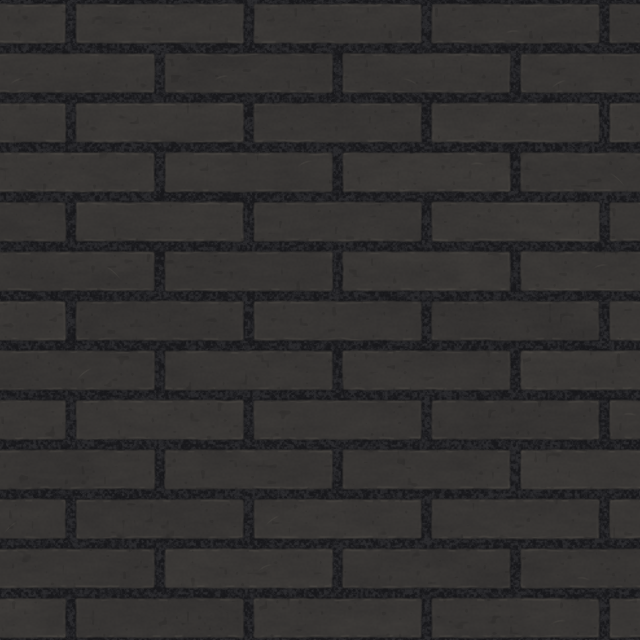
Give the GLSL for this texture, as a Shadertoy shader.

```glsl
const vec2 PITCH = vec2(0.2779, 0.0774);   // brick plus joint
const vec2 JOINT = vec2(0.0160, 0.0160);   // joint widths
const vec2 ORIGIN = vec2(0.1107, -0.0018); // first joint, from top left
const float CORNER = 0.0035;
const float EDGE_WOBBLE = 0.0022;
const float EDGE_SOFTNESS = 0.0013;
const float GRAIN_SCALE = 260.0;
const float BRICK_VARIATION = 0.22;
const float SCRATCH_CHANCE = 0.35;
const vec3 BRICK_BODY = vec3(0.205, 0.197, 0.193);
const vec3 BRICK_LIGHT = vec3(0.245, 0.235, 0.225);
const vec3 MORTAR_DARK = vec3(0.095, 0.095, 0.107);
const vec3 MORTAR_GREY = vec3(0.172, 0.172, 0.184);

float hash(vec2 p) {
    vec3 q = fract(vec3(p.xyx) * 0.1031);
    q += dot(q, q.yzx + 33.33);
    return fract((q.x + q.y) * q.z);
}

float noise(vec2 p) {
    vec2 i = floor(p), f = fract(p);
    f = f * f * (3.0 - 2.0 * f);
    return mix(mix(hash(i), hash(i + vec2(1, 0)), f.x),
               mix(hash(i + vec2(0, 1)), hash(i + vec2(1, 1)), f.x), f.y);
}

float fbm(vec2 p) {
    float sum = 0.0, amplitude = 0.5;
    for (int i = 0; i < 4; i++) {
        sum += amplitude * noise(p);
        p = p * 2.03 + 17.3;
        amplitude *= 0.5;
    }
    return sum / 0.9375;
}

float roundedBox(vec2 p, vec2 halfSize, float radius) {
    vec2 q = abs(p) - halfSize + radius;
    return length(max(q, 0.0)) + min(max(q.x, q.y), 0.0) - radius;
}

// Short faint curved mark at a random place on some bricks
float scratch(vec2 local, vec2 id) {
    vec2 centre = (vec2(hash(id + 3.1), hash(id + 8.7)) - 0.5) * PITCH * vec2(0.75, 0.4);
    vec2 q = local - centre;
    float slope = mix(-0.9, 0.9, hash(id + 5.9));
    float d = abs(q.y - slope * q.x - 18.0 * q.x * q.x);
    float fade = 1.0 - smoothstep(0.003, 0.013, abs(q.x));
    return step(hash(id + 1.7), SCRATCH_CHANCE) * fade * (1.0 - smoothstep(0.0004, 0.0022, d));
}

vec3 mortarColour(vec2 p, float d) {
    float grain = 0.65 * noise(p * GRAIN_SCALE) + 0.35 * noise(p * GRAIN_SCALE * 1.9 + 41.0);
    vec3 colour = mix(MORTAR_DARK, MORTAR_GREY, smoothstep(0.2, 0.85, grain));
    return colour * mix(0.82, 1.0, smoothstep(0.0, 0.004, d));
}

vec3 brickColour(vec2 p, vec2 local, vec2 id, float d) {
    vec2 shift = 50.0 * vec2(hash(id + 2.3), hash(id + 6.1));
    float cloud = fbm(p * vec2(16.0, 32.0) + shift);
    float streak = fbm(p * vec2(38.0, 150.0) + shift);
    float grain = noise(p * GRAIN_SCALE * 1.2) - 0.5;
    float tone = 0.35 + 0.8 * (cloud - 0.5) + 0.45 * (streak - 0.5);
    tone += 0.28 * grain + BRICK_VARIATION * (hash(id) - 0.5) * 2.0;

    // Broken pale rim, strongest along the upper and lower edges
    float rim = smoothstep(-0.0055, -0.0025, d) * (1.0 - smoothstep(-0.0020, 0.0, d));
    float worn = smoothstep(0.38, 0.7, noise(p * vec2(85.0, 130.0) + shift));
    float horizontal = smoothstep(0.32, 0.4, abs(local.y) / PITCH.y * 1.15);
    tone += rim * worn * mix(0.35, 0.85, horizontal) + 0.8 * scratch(local, id);

    // Small dark pits
    float pit = smoothstep(0.84, 0.95, noise(p * 115.0 + shift));
    return mix(BRICK_BODY, BRICK_LIGHT, tone) * (1.0 - 0.10 * pit);
}

void mainImage(out vec4 fragColor, in vec2 fragCoord) {
    vec2 uv = fragCoord / iResolution.xy;
    vec2 p = vec2(uv.x, 1.0 - uv.y);

    // Running bond: alternate rows move by half a brick
    vec2 grid = (p - ORIGIN) / PITCH;
    float row = floor(grid.y);
    grid.x -= 0.5 * mod(row, 2.0);
    vec2 id = floor(grid) + 20.0;
    vec2 local = (fract(grid) - 0.5) * PITCH;

    // Slightly uneven brick outline
    float d = roundedBox(local, 0.5 * (PITCH - JOINT), CORNER);
    d += EDGE_WOBBLE * (0.6 * noise(p * 45.0) + 0.4 * noise(p * 140.0) - 0.5);
    float blur = EDGE_SOFTNESS + 0.7 / iResolution.y;
    float cover = 1.0 - smoothstep(-blur, blur, d);

    vec3 colour = mix(mortarColour(p, d), brickColour(p, local, id, d), cover);
    fragColor = vec4(colour, 1.0);
}
```
